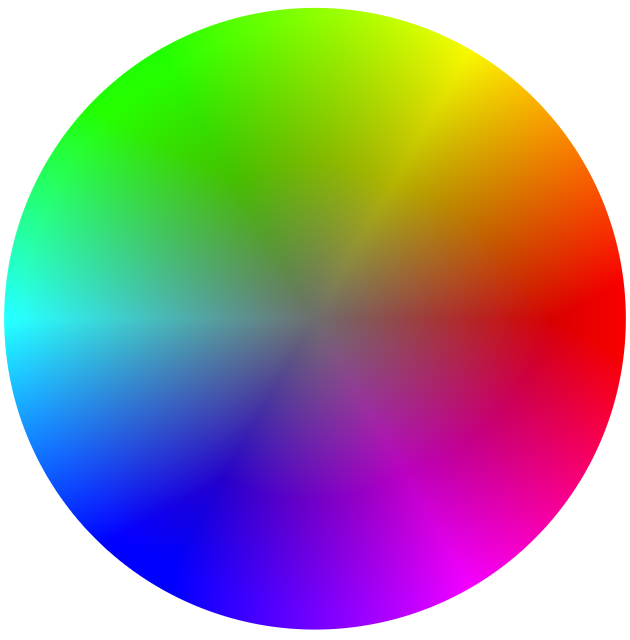
Reproduce this background procedurally as a Shadertoy shader.

```glsl
// Colour change from centre to rim, at each sixth of the turn from red
const vec3 hueSlopes[6] = vec3[6](
    vec3( 0.55, -0.56, -0.56),   // red
    vec3( 0.55,  0.55, -0.86),   // yellow
    vec3(-0.31,  0.62, -0.84),   // green
    vec3(-0.29,  0.60,  0.60),   // cyan
    vec3(-0.48, -0.72,  0.62),   // blue
    vec3( 0.53, -0.75,  0.58));  // magenta

vec3 hueSlope(float turn) {
    float sector = fract(turn) * 6.0;
    int i = int(sector) % 6;
    return mix(hueSlopes[i], hueSlopes[(i + 1) % 6], fract(sector));
}

void mainImage(out vec4 fragColor, in vec2 fragCoord) {
    // Wheel space: centre at zero, rim at radius one
    float rimSize = 0.4857 * iResolution.y;
    vec2 p = (fragCoord - iResolution.xy * vec2(0.5, 0.502)) / rimSize;
    float radius = length(p);
    float turn = radius > 0.0 ? atan(p.y, p.x) / 6.2831853 : 0.0;

    // Grey core spreading to full hues; clamping folds the inner contours
    vec3 wheel = clamp(0.43 + radius * hueSlope(turn), 0.0, 1.0);

    // Smooth disc edge over white
    float disc = clamp(0.5 + (1.0 - radius) * rimSize, 0.0, 1.0);
    fragColor = vec4(mix(vec3(1.0), wheel, disc), 1.0);
}
```
